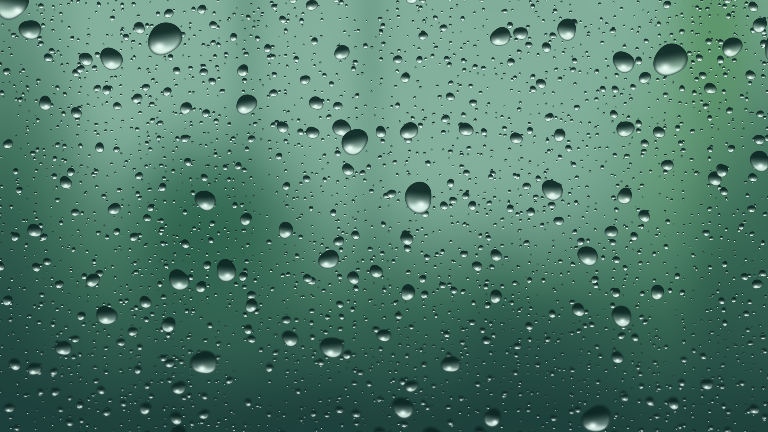
Write a Shadertoy shader that draws this texture.

```glsl
const vec3 DEEP = vec3(0.11, 0.25, 0.23);
const vec3 MOSS = vec3(0.225, 0.425, 0.345);
const vec3 MIST = vec3(0.515, 0.695, 0.62);
const vec3 LEAF = vec3(0.33, 0.57, 0.37);
const vec3 SHADE = vec3(0.05, 0.15, 0.135);
const vec3 GLINT = vec3(0.90, 0.98, 0.95);
const int LAYERS = 6;

float hash(vec2 p) {
    return fract(sin(dot(p, vec2(127.1, 311.7))) * 43758.5453);
}

float noise(vec2 p) {
    vec2 i = floor(p), f = fract(p);
    f = f * f * (3.0 - 2.0 * f);
    float low = mix(hash(i), hash(i + vec2(1, 0)), f.x);
    float high = mix(hash(i + vec2(0, 1)), hash(i + vec2(1, 1)), f.x);
    return mix(low, high, f.y);
}

// Soft elliptical patch
float glow(vec2 uv, vec2 centre, vec2 size) {
    vec2 d = (uv - centre) / size;
    return exp(-dot(d, d));
}

// Blurred scenery behind the glass
vec3 scenery(vec2 uv) {
    float tone = 0.13 + 0.80 * smoothstep(-0.08, 0.92, uv.y);
    tone += 0.20 * glow(uv, vec2(0.60, 0.58), vec2(0.20, 0.25));
    tone += 0.10 * glow(uv, vec2(0.17, 0.80), vec2(0.07, 0.40));
    tone -= 0.30 * glow(uv, vec2(0.00, 0.65), vec2(0.11, 0.50));
    tone -= 0.28 * glow(uv, vec2(0.27, 0.50), vec2(0.10, 0.17));
    tone -= 0.18 * glow(uv, vec2(0.32, 0.95), vec2(0.03, 0.30));
    tone -= 0.14 * glow(uv, vec2(0.48, 0.90), vec2(0.03, 0.35));
    tone -= 0.30 * glow(uv, vec2(1.02, 0.60), vec2(0.11, 0.35));
    tone -= 0.10 * glow(uv, vec2(0.70, 0.25), vec2(0.12, 0.14));
    tone -= 0.10 * glow(uv, vec2(0.50, 0.00), vec2(0.90, 0.10));
    tone += 0.10 * (noise(uv * vec2(14.0, 2.5)) - 0.5);
    vec3 col = mix(DEEP, MOSS, smoothstep(-0.04, 0.50, tone));
    col = mix(col, MIST, smoothstep(0.32, 1.0, tone));
    col = mix(col, LEAF, 0.75 * glow(uv, vec2(0.93, 0.92), vec2(0.06, 0.28)));
    col = mix(col, LEAF, 0.35 * glow(uv, vec2(0.86, 0.60), vec2(0.07, 0.25)));
    return mix(col, vec3(0.17, 0.42, 0.31), 0.40 * glow(uv, vec2(0.27, 0.48), vec2(0.09, 0.18)));
}

// Distance in radii to an uneven round outline: 1 on the edge
float dropShape(vec2 n, float seed) {
    float angle = atan(n.y, n.x + 1e-5);
    float wobble = 0.09 * sin(2.0 * angle + 6.28 * seed) + 0.035 * sin(3.0 * angle + 40.0 * seed);
    return length(n) / (1.0 + wobble);
}

// Inverted view through a drop: dark above, light below
vec3 dropColour(vec3 back, vec2 n, float edge, float seed) {
    vec3 light = mix(back, GLINT, 0.45);
    vec3 dark = mix(SHADE, back, 0.08);
    vec3 col = mix(light, dark, smoothstep(-0.75, 0.50, n.y + 0.4 * n.x * (seed - 0.5)));
    col = mix(col, dark, 0.65 * smoothstep(0.75, 1.0, edge));
    float crescent = smoothstep(0.30, 0.70, -n.y) * (1.0 - smoothstep(0.82, 1.0, edge));
    float spark = glow(n, vec2(0.7 * seed - 0.35, -0.42), vec2(0.30, 0.20));
    return mix(col, GLINT, clamp(0.70 * crescent + 0.80 * spark, 0.0, 1.0));
}

// One grid of scattered drops, at most one per cell
vec3 addDrops(vec3 col, vec3 back, vec2 p, float cell, float share, vec2 radii, float blur) {
    vec2 q = p / cell + 17.0 * cell;
    float column = floor(q.x);
    q.y += 7.0 * hash(vec2(column, 100.0 * cell));
    vec2 id = floor(q) + floor(3000.0 * cell);
    if (hash(id) > share) return col;

    float pick = hash(id + 3.7);
    float radius = cell * mix(radii.x, radii.y, pick * pick);
    float soft = min(blur, 0.10 * cell) + 0.4 / iResolution.y;
    float room = max(0.0, 0.5 - (1.15 * radius + soft) / cell);
    vec2 jitter = room * (2.0 * vec2(hash(id + 8.1), hash(id + 15.3)) - 1.0);
    vec2 n = (fract(q) - 0.5 - jitter) * cell / radius;

    float seed = hash(id + 21.9);
    float edge = dropShape(n, seed);
    float width = soft / radius;
    float mask = 1.0 - smoothstep(1.0 - width, 1.0 + width, edge);
    return mix(col, dropColour(back, n, edge, seed), mask);
}

void mainImage(out vec4 fragColor, in vec2 fragCoord) {
    vec2 uv = fragCoord / iResolution.xy;
    vec2 p = fragCoord / iResolution.y;
    vec3 back = scenery(uv);
    vec3 col = back;

    // Fine spray first, large drops last; focus falls off downwards
    float blur = 0.0045 * (1.0 - smoothstep(0.05, 0.38, uv.y));
    float cell = 0.020;
    for (int i = 0; i < LAYERS; i++) {
        float size = float(i) / float(LAYERS - 1);
        float share = mix(0.50, 0.34, size) * mix(0.7 + 0.6 * noise(p * 5.0), 1.0, step(0.4, size));
        vec2 radii = mix(vec2(0.10, 0.20), vec2(0.11, 0.21), size);
        col = addDrops(col, back, p, cell, share, radii, blur);
        cell *= 1.58;
    }
    fragColor = vec4(col, 1.0);
}
```
